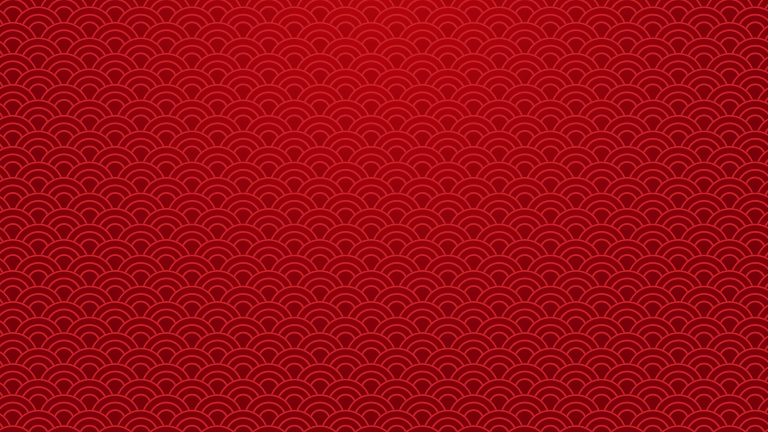
This pattern is drawn by a WebGL 1 fragment shader. Its source:

```glsl
precision highp float;
// Overlapping wave scales (seigaiha): staggered rows of discs, each with three
// concentric rings, painted from back to front over a red radial glow.
// Lengths are in scale widths; fifteen scales span the canvas.

uniform vec2 u_resolution;

const float SCALES_ACROSS = 15.0;
const float ROW_STEP = 0.303;
const vec2 FIRST_CENTER = vec2(0.75, 4.785);
const float SCALE_RADIUS = 0.5;
const float RING_STEP = 0.148;
const float LINE_WIDTH = 0.034;

const vec3 GLOW_RED = vec3(0.695, 0.015, 0.05);
const vec3 DEEP_RED = vec3(0.495, 0.0, 0.038);
const vec3 LINE_RED = vec3(0.80, 0.14, 0.17);

// Antialiased coverage of the region where dist is negative.
float coverage(float dist, float pixel) {
  return clamp(0.5 - dist / pixel, 0.0, 1.0);
}

// Offset from the nearest scale centre in a row; odd rows shift by half.
vec2 scaleOffset(vec2 p, float row) {
  vec2 q = p - FIRST_CENTER - vec2(0.5 * mod(row, 2.0), row * ROW_STEP);
  return vec2(fract(q.x + 0.5) - 0.5, q.y);
}

// Coverage of the three concentric lines, the outermost flush with the rim.
float ringLines(float radius, float pixel) {
  float lines = 0.0;
  for (int i = 0; i < 3; i++) {
    float ring = SCALE_RADIUS - 0.5 * LINE_WIDTH - float(i) * RING_STEP;
    float dist = abs(radius - ring) - 0.5 * LINE_WIDTH;
    lines = max(lines, coverage(dist, pixel));
  }
  return lines;
}

// Ground colour, brightest at the middle of the top edge.
vec3 glow(vec2 uv, float aspect) {
  float dist = length((uv - vec2(0.5, 1.0)) * vec2(aspect, 1.0));
  return mix(GLOW_RED, DEEP_RED, smoothstep(-0.05, 1.08, dist));
}

void main() {
  vec2 uv = gl_FragCoord.xy / u_resolution;
  float pixel = SCALES_ACROSS / u_resolution.x;
  vec2 p = gl_FragCoord.xy * pixel;
  vec3 ground = glow(uv, u_resolution.x / u_resolution.y);

  // Lowest row that can reach this point; lower rows lie in front.
  float reach = p.y - FIRST_CENTER.y - SCALE_RADIUS - pixel;
  float frontRow = ceil(reach / ROW_STEP);

  vec3 color = ground;
  for (int i = 0; i < 4; i++) {
    vec2 offset = scaleOffset(p, frontRow + 3.0 - float(i));
    float radius = length(offset);
    // Slight shade towards the foot of each scale.
    vec3 fill = ground * mix(0.95, 1.01, smoothstep(0.0, 0.35, offset.y));
    vec3 scale = mix(fill, LINE_RED, ringLines(radius, pixel));
    color = mix(color, scale, coverage(radius - SCALE_RADIUS, pixel));
  }

  gl_FragColor = vec4(color, 1.0);
}
```
